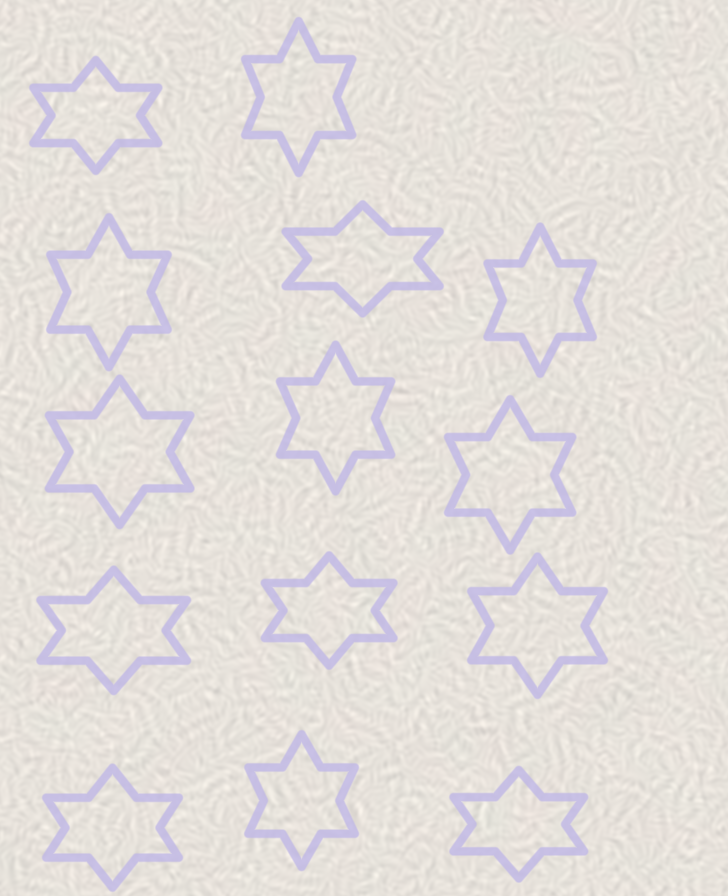
This pattern is drawn by a Shadertoy shader. Its source:

```glsl
// Lavender outlined six-pointed stars, loosely scattered over fibrous cream paper.
// The paper is cellular noise whose cells each hold a randomly turned wavelet;
// the stars are folded segment distances on a jittered grid, each stretched at random.

vec2 hash2(vec2 p) {
    vec3 q = fract(p.xyx * vec3(0.1031, 0.1030, 0.0973));
    q += dot(q, q.yzx + 33.33);
    return fract((q.xx + q.yz) * q.zy);
}

// Short ripples of random direction, one per cell
float fibres(vec2 p) {
    vec2 cell = floor(p);
    float sum = 0.0;
    for (int y = -1; y <= 1; y++)
    for (int x = -1; x <= 1; x++) {
        vec2 id = cell + vec2(x, y);
        vec2 d = p - id - hash2(id + 17.0);
        vec2 turn = hash2(id + 71.0) * 6.2832;
        float fade = max(0.0, 1.0 - dot(d, d));
        float across = dot(d, vec2(cos(turn.x), sin(turn.x)));
        sum += fade * fade * cos(across * 9.0 + turn.y);
    }
    return sum;
}

float segment(vec2 p, vec2 a, vec2 b) {
    vec2 ab = b - a;
    return length(p - a - ab * clamp(dot(p - a, ab) / dot(ab, ab), 0.0, 1.0));
}

// Distance to the outline of a stretched hexagram, folded into one quadrant
float starOutline(vec2 p, vec2 size) {
    p = abs(p);
    vec2 notch = size * vec2(0.36, 0.5);
    vec2 tip = size * vec2(1.0, 0.5);
    float d = segment(p, vec2(0.0, size.y), notch);
    d = min(d, segment(p, notch, tip));
    return min(d, segment(p, tip, vec2(size.x * 0.71, 0.0)));
}

void mainImage(out vec4 fragColor, in vec2 fragCoord) {
    vec2 uv = fragCoord / iResolution.y;
    float width = iResolution.x / iResolution.y;

    // Paper: coarse and fine fibres with faint broad mottling
    float grain = fibres(uv * 43.0) + 0.55 * fibres(uv * 82.0 + 200.0);
    float mottle = fibres(uv * 6.0 + 400.0);
    vec3 paper = mix(vec3(0.875, 0.857, 0.832), vec3(0.932, 0.912, 0.883),
                     0.52 + 0.5 * grain + 0.08 * mottle);
    paper += vec3(0.004, -0.002, 0.0) * fibres(uv * 9.0 + 600.0);

    // Stars: three columns, the middle one raised
    float d = 1.0;
    for (int i = 0; i < 14; i++) {
        vec2 grid = vec2(i % 3, i / 3);
        vec2 jitter = hash2(grid + 5.0) - 0.5;
        vec2 shape = hash2(grid + 43.0);
        vec2 centre = vec2(width * (0.15 + 0.3 * grid.x), 0.095 + 0.195 * grid.y);
        centre += jitter * vec2(0.07, 0.04);
        centre.y += grid.x == 1.0 ? 0.03 : 0.0;
        centre.x += 0.02 * sin(grid.y * 2.4);
        vec2 size = vec2(mix(0.058, 0.086, shape.x),
                         mix(0.06, 0.085, shape.y) - 0.012 * (shape.x - 0.5));
        d = min(d, starOutline(uv - centre, size));
    }

    // Lavender stroke with a soft edge
    float edge = 0.6 / iResolution.y + 0.0006;
    float ink = 1.0 - smoothstep(-edge, edge, d - 0.0047);
    vec3 lavender = vec3(0.78, 0.75, 0.895) + 0.006 * grain;
    fragColor = vec4(mix(paper, lavender, ink), 1.0);
}
```
